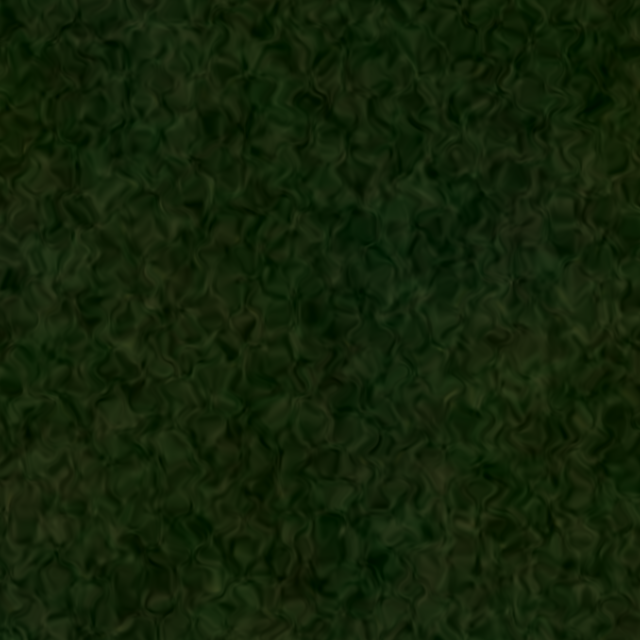
A WebGL 2 fragment shader for this texture:

```glsl
#version 300 es
precision highp float;
// Dark mown turf: soft, short, slanted grass tufts with mossy and brownish patches.

uniform vec2 u_resolution;
out vec4 fragColor;

// Colour: mean tone, spread per unit of brightness, and hue drifts
const vec3 TURF_MEAN = vec3(0.073, 0.136, 0.035);
const vec3 TURF_SPREAD = vec3(0.028, 0.026, 0.020);
const vec3 BROWN_DRIFT = vec3(0.009, -0.002, 0.002);
const vec3 COOL_DRIFT = vec3(-0.005, 0.000, 0.009);
const vec3 STRAW_TINT = vec3(0.050, 0.040, 0.020);

// Feature counts across the canvas
const vec2 TUFT_CELLS = vec2(98.0, 60.0);
const vec2 BLADE_CELLS = vec2(150.0, 100.0);
const float CLUMP_CELLS = 27.0;
const float PATCH_CELLS = 6.0;
const float STRAW_CELLS = 34.0;

// Lean of the tufts in radians, and the wobble of their outlines
const float LEAN_LEFT = 0.42;
const float LEAN_RIGHT = -0.50;
const float WOBBLE = 0.006;

// Layer strengths; their squares add up to about one
const float TUFT_GAIN = 0.56;
const float BLADE_GAIN = 0.36;
const float CLUMP_GAIN = 0.36;
const float PATCH_GAIN = 0.30;

// Scales signed value noise to a standard deviation near one
const float UNIT_SPREAD = 2.33;

uint mixBits(uint n) {
    n = (n ^ (n >> 16)) * 0x7feb352du;
    n = (n ^ (n >> 15)) * 0x846ca68bu;
    return n ^ (n >> 16);
}

float hash(vec2 cell, float seed) {
    ivec2 c = ivec2(cell);
    uint n = mixBits(uint(c.x) + mixBits(uint(c.y) + mixBits(uint(seed))));
    return float(n >> 8) / 16777216.0;
}

// Smooth value noise with mean 0 and unit spread
float noise(vec2 p, float seed) {
    vec2 cell = floor(p);
    vec2 f = p - cell;
    f = f * f * (3.0 - 2.0 * f);
    float low = mix(hash(cell, seed), hash(cell + vec2(1, 0), seed), f.x);
    float high = mix(hash(cell + vec2(0, 1), seed), hash(cell + vec2(1, 1), seed), f.x);
    return (mix(low, high, f.y) * 2.0 - 1.0) * UNIT_SPREAD;
}

vec2 rotate(vec2 p, float angle) {
    float c = cos(angle), s = sin(angle);
    return vec2(c * p.x + s * p.y, c * p.y - s * p.x);
}

// Sparse pale flecks, one possible per jittered cell
float strawFlecks(vec2 p) {
    vec2 home = floor(p * STRAW_CELLS);
    float sum = 0.0;
    for (int y = -1; y <= 1; y++) {
        for (int x = -1; x <= 1; x++) {
            vec2 cell = home + vec2(x, y);
            vec2 center = cell + vec2(hash(cell, 21.0), hash(cell, 22.0));
            vec2 d = rotate(p * STRAW_CELLS - center, hash(cell, 23.0) * 2.0 - 1.0);
            float strength = smoothstep(0.88, 1.0, hash(cell, 24.0));
            sum += strength * exp(-dot(d * d, vec2(28.0, 11.0)));
        }
    }
    return sum;
}

void main() {
    vec2 uv = gl_FragCoord.xy / min(u_resolution.x, u_resolution.y);

    // Bend the layout so that tufts lose their regular rows
    vec2 bend = vec2(noise(uv * 38.0, 1.0), noise(uv * 38.0, 2.0));
    vec2 p = uv + WOBBLE * bend;

    // Two leaning tuft layers, finer blades, then broad variation
    float tufts = noise(rotate(p, LEAN_LEFT) * TUFT_CELLS, 3.0)
                + noise(rotate(p, LEAN_RIGHT) * TUFT_CELLS, 4.0);
    float blades = noise(rotate(p, 0.1) * BLADE_CELLS, 5.0);
    float clumps = noise(rotate(p, 0.7) * CLUMP_CELLS, 6.0);
    float patches = noise(rotate(uv, 0.5) * PATCH_CELLS, 7.0);
    float tone = TUFT_GAIN * tufts + BLADE_GAIN * blades
               + CLUMP_GAIN * clumps + PATCH_GAIN * patches;

    // Hue drifts independently of brightness
    float brown = 0.7 * noise(rotate(p, 0.3) * 52.0, 8.0)
                + 0.6 * noise(rotate(uv, 0.9) * 13.0, 9.0);
    float cool = 0.5 * noise(uv * 5.0, 10.0) + 0.8 * (0.5 - uv.y);

    vec3 color = TURF_MEAN + TURF_SPREAD * tone;
    color += BROWN_DRIFT * brown + COOL_DRIFT * cool;
    color += STRAW_TINT * strawFlecks(p);
    fragColor = vec4(clamp(color, 0.0, 1.0), 1.0);
}
```
